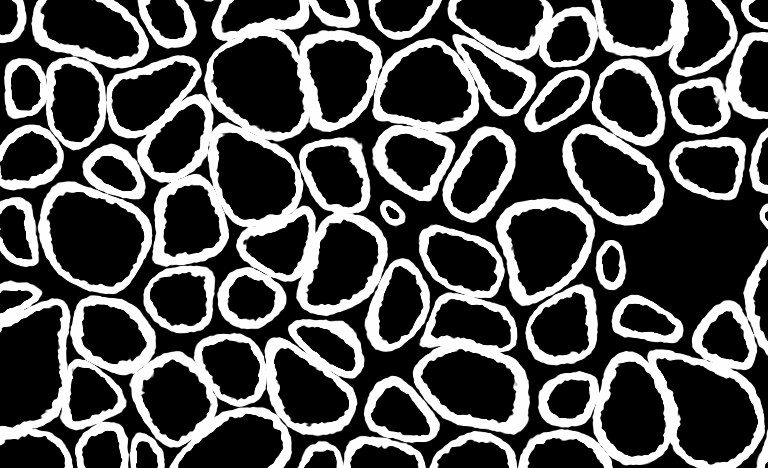
A WebGL 1 fragment shader for this pattern:

```glsl
precision highp float;
// Irregular rounded cells outlined by rough white walls on black.

#define SPACING 0.165      // mean cell size, in canvas heights
#define JITTER 0.78        // scatter of the cell centres
#define SIZE_SPREAD 0.55   // difference between small and large cells
#define ROUNDING 0.13      // softness of the cell corners
#define WALL 0.10          // thinnest wall, in cell sizes
#define WALL_SPREAD 0.04   // extra wall width per cell
#define GAP_SPREAD 0.085   // how far some cells shrink from neighbours
#define OVERLAP 0.062      // how far touching walls merge
#define EMPTY 0.06         // share of cells left without a wall
#define ROUGHNESS 0.011    // raggedness of the wall edges
#define BEND 0.10          // bending of the cell outlines

uniform vec2 u_resolution;

const vec3 INK = vec3(0.0);
const vec3 WHITE = vec3(0.995);

vec2 hash2(vec2 p) {
  vec2 q = vec2(dot(p, vec2(127.1, 311.7)), dot(p, vec2(269.5, 183.3)));
  return fract(sin(q) * 43758.55);
}

// Centre (xy) and power weight (z) of the cell with this index.
vec3 site(vec2 id) {
  float size = hash2(id + 41.7).x;
  return vec3(id + 0.5 + JITTER * (hash2(id) - 0.5), SIZE_SPREAD * size * size);
}

float powerDistance(vec2 p, vec3 s) {
  vec2 d = p - s.xy;
  return dot(d, d) - s.z;
}

// Slow bending that makes some outlines concave.
vec2 bend(vec2 p) {
  vec2 a = sin(p.yx * 2.6 + vec2(0.7, 2.9) + 1.3 * sin(p * 1.1));
  vec2 b = sin(p.yx * 5.3 + vec2(4.1, 1.2) + p * 1.7);
  return p + BEND * (a + 0.35 * b);
}

// Fine layered sines for ragged edges.
float ragged(vec2 p) {
  float a = sin(p.x * 23.0 + 2.0 * sin(p.y * 13.0));
  float b = sin(p.y * 27.0 + 2.0 * sin(p.x * 17.0 + 1.0));
  float c = sin(dot(p, vec2(41.0, 33.0)) + 2.0 * sin(p.x * 21.0 - p.y * 29.0));
  return ROUGHNESS * (a + b + 0.7 * c);
}

// Coverage of the wall belonging to one cell.
float wall(vec2 p, vec2 id, float rough, float pixel) {
  vec3 own = site(id);
  float ownDistance = powerDistance(p, own);
  vec2 base = floor(p);
  float sum = 0.0;
  vec2 slope = vec2(0.0);

  // Smooth minimum of the distances to all borders, with its gradient.
  for (int y = -2; y <= 2; y++) {
    for (int x = -2; x <= 2; x++) {
      vec3 other = site(base + vec2(float(x), float(y)));
      vec2 delta = own.xy - other.xy;
      float len = length(delta);
      if (len < 0.01) continue;
      float border = (powerDistance(p, other) - ownDistance) / (2.0 * len);
      float w = exp(-border / ROUNDING);
      sum += w;
      slope += w * delta / len;
    }
  }
  float field = -ROUNDING * log(sum);
  float steepness = max(length(slope) / sum, 0.15);

  vec2 h = hash2(id + 17.3);
  float depth = (field + OVERLAP - GAP_SPREAD * h.x) / steepness;
  float width = WALL + WALL_SPREAD * h.y + 0.015 * sin(p.x * 4.0 + 3.0 * sin(p.y * 3.0));
  float outer = smoothstep(-pixel, pixel, depth + 0.4 * rough);
  float inner = smoothstep(-pixel, pixel, depth - width + rough);
  float present = step(EMPTY, hash2(id + 73.9).x);
  return present * outer * (1.0 - inner);
}

void main() {
  float pixel = 0.7 / (u_resolution.y * SPACING);
  vec2 flat_p = gl_FragCoord.xy / (u_resolution.y * SPACING) + vec2(7.3, 3.6);
  vec2 p = bend(flat_p);
  float rough = ragged(flat_p);

  // Find the two nearest cells.
  vec2 base = floor(p);
  vec2 first = base;
  vec2 second = base;
  float near1 = 100.0;
  float near2 = 100.0;
  for (int y = -2; y <= 2; y++) {
    for (int x = -2; x <= 2; x++) {
      vec2 id = base + vec2(float(x), float(y));
      float d = powerDistance(p, site(id));
      if (d < near1) {
        near2 = near1;
        second = first;
        near1 = d;
        first = id;
      } else if (d < near2) {
        near2 = d;
        second = id;
      }
    }
  }

  float cover = max(wall(p, first, rough, pixel), wall(p, second, rough, pixel));
  gl_FragColor = vec4(mix(INK, WHITE, cover), 1.0);
}
```
